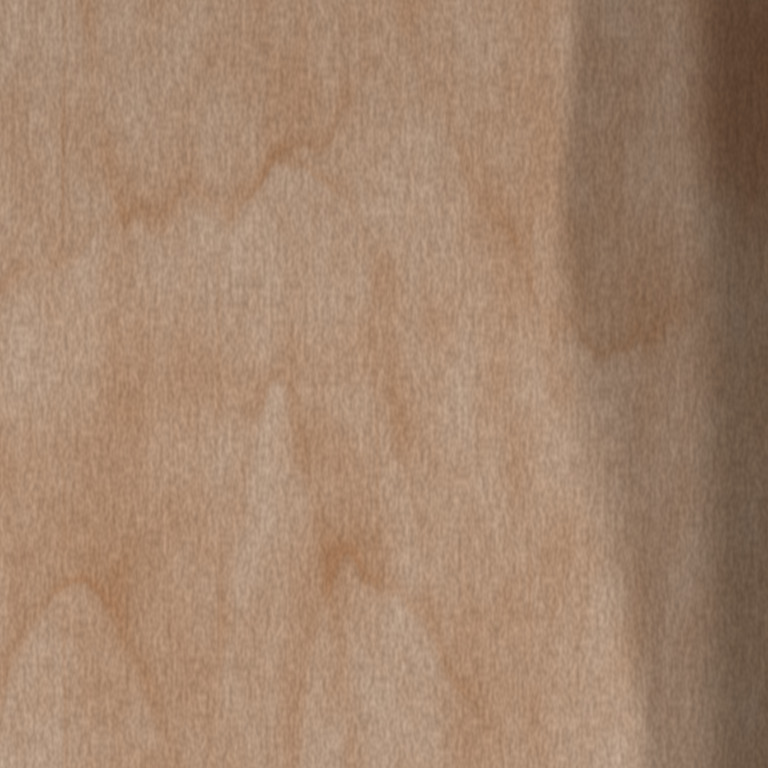
Write a Shadertoy shader that draws this texture.

```glsl
const vec3 PALE_WOOD = vec3(0.70, 0.592, 0.505);
const vec3 WARM_WOOD = vec3(0.65, 0.50, 0.385);
const vec3 FIRST_SHADE = vec3(0.80, 0.785, 0.77);
const vec3 SECOND_SHADE = vec3(0.77, 0.76, 0.745);
const vec3 CORNER_SHADE = vec3(0.90, 0.82, 0.76);
const vec2 FIBRE_SCALE = vec2(165.0, 42.0);
const vec2 SPECKLE_SCALE = vec2(225.0, 125.0);
const vec2 STREAK_SCALE = vec2(80.0, 6.0);
const vec2 CLOUD_SCALE = vec2(5.5, 2.6);
const float FIBRE_CONTRAST = 0.085;
const float SPECKLE_CONTRAST = 0.085;
const float STREAK_CONTRAST = 0.026;
const float RING_WIDTH = 0.013;
const float WASH_WIDTH = 0.075;

// Growth arches: peak x, peak y, left steepness, right steepness
const int ARCH_COUNT = 6;
const vec4 ARCHES[ARCH_COUNT] = vec4[ARCH_COUNT](
    vec4(0.41, 0.765, 1.0, 27.0),
    vec4(0.35, 0.47, 110.0, 45.0),
    vec4(0.10, 0.23, 18.0, 16.0),
    vec4(0.45, 0.25, 60.0, 6.0),
    vec4(0.82, 0.53, -5.0, -9.0),
    vec4(0.17, 0.70, -65.0, -2.0));

vec2 hashGradient(vec2 cell) {
    vec3 q = fract(cell.xyx * vec3(0.1031, 0.1030, 0.0973));
    q += dot(q, q.yzx + 33.33);
    float angle = 6.2832 * fract((q.x + q.y) * q.z);
    return vec2(cos(angle), sin(angle));
}

float gradientNoise(vec2 p) {
    vec2 i = floor(p), f = fract(p);
    vec2 u = f * f * f * (f * (f * 6.0 - 15.0) + 10.0);
    float a = dot(hashGradient(i), f);
    float b = dot(hashGradient(i + vec2(1, 0)), f - vec2(1, 0));
    float c = dot(hashGradient(i + vec2(0, 1)), f - vec2(0, 1));
    float d = dot(hashGradient(i + vec2(1, 1)), f - vec2(1, 1));
    return mix(mix(a, b, u.x), mix(c, d, u.x), u.y);
}

float fbm(vec2 p) {
    float sum = 0.0, gain = 1.0;
    for (int i = 0; i < 4; i++) {
        sum += gain * gradientNoise(p);
        p = p * 2.03 + 17.3;
        gain *= 0.5;
    }
    return sum;
}

// Soft ring line with a wash of colour fading away on its outer side
float archStain(vec2 p, vec4 arch, float wobble) {
    vec2 d = p - arch.xy;
    float steep = d.x < 0.0 ? arch.z : arch.w;
    float slope = 2.0 * steep * d.x;
    float edge = (d.y + steep * d.x * d.x + wobble) / sqrt(1.0 + slope * slope);
    float ring = exp(-pow((edge - 0.006) / RING_WIDTH, 2.0));
    float wash = smoothstep(-0.007, 0.009, edge) * exp(-max(edge, 0.0) / WASH_WIDTH);
    float patchy = clamp(0.85 + 1.2 * gradientNoise(p * 8.0 + arch.xy * 50.0), 0.3, 1.4);
    return patchy * (0.27 * ring + 0.34 * wash) * exp(-3.2 * dot(d, d));
}

float woodWarmth(vec2 p) {
    vec2 bent = p + vec2(0.010, 0.02) * fbm(p * vec2(9.0, 5.0));
    float wobble = 0.055 * fbm(p * vec2(15.0, 4.0) + 5.0);
    float warmth = 0.20 + 0.62 * fbm(bent * CLOUD_SCALE + 3.7);
    warmth += 0.34 * fbm(p * vec2(22.0, 9.0) + 41.0);
    for (int i = 0; i < ARCH_COUNT; i++)
        warmth += archStain(bent, ARCHES[i], wobble);
    // Long resin lines, thin and broken
    for (int i = 0; i < 4; i++) {
        float k = float(i);
        float lineX = 0.083 + 0.203 * k + 0.006 * gradientNoise(vec2(k * 7.3 + 2.4, p.y * 4.0));
        float broken = smoothstep(-0.05, 0.3, gradientNoise(vec2(k * 5.1 + 0.5, p.y * 5.0)));
        warmth += 0.30 * broken * exp(-pow((p.x - lineX) / 0.0028, 2.0));
    }
    return clamp(warmth, -0.12, 1.35);
}

float grain(vec2 p) {
    p.x += 0.004 * gradientNoise(p * vec2(6.0, 3.0));
    float fibre = gradientNoise(p * FIBRE_SCALE);
    float streak = gradientNoise(p * STREAK_SCALE + 9.0);
    float speckle = gradientNoise(p * SPECKLE_SCALE + 23.0);
    return FIBRE_CONTRAST * fibre + STREAK_CONTRAST * streak + SPECKLE_CONTRAST * speckle;
}

// Overlapping cast shadows with leaning, blurred edges and a dark top corner
vec3 shadowTint(vec2 p) {
    float first = 0.838 - 0.105 * smoothstep(0.0, 0.72, p.y) + 0.016 * smoothstep(0.7, 1.0, p.y);
    float second = 0.928 - 0.012 * p.y;
    float blur = mix(0.018, 0.055, smoothstep(0.36, 0.0, abs(p.y - 0.40)));
    vec3 tint = mix(vec3(1.0), FIRST_SHADE, smoothstep(-blur, blur, p.x - first));
    tint *= mix(vec3(1.0), SECOND_SHADE, smoothstep(-0.04, 0.04, p.x - second));
    float corner = smoothstep(0.27, 0.08, length((p - vec2(1.0, 0.89)) * vec2(2.0, 1.0)));
    return tint * mix(vec3(1.0), CORNER_SHADE, corner);
}

void mainImage(out vec4 fragColor, in vec2 fragCoord) {
    vec2 p = fragCoord / iResolution.xy;
    float fine = grain(p);
    vec3 color = mix(PALE_WOOD, WARM_WOOD, woodWarmth(p) - 2.2 * fine);
    color *= 1.0 + fine;
    // Light falls off gently toward the top
    color *= 1.01 - 0.05 * smoothstep(0.45, 1.0, p.y);
    fragColor = vec4(color * shadowTint(p), 1.0);
}
```
